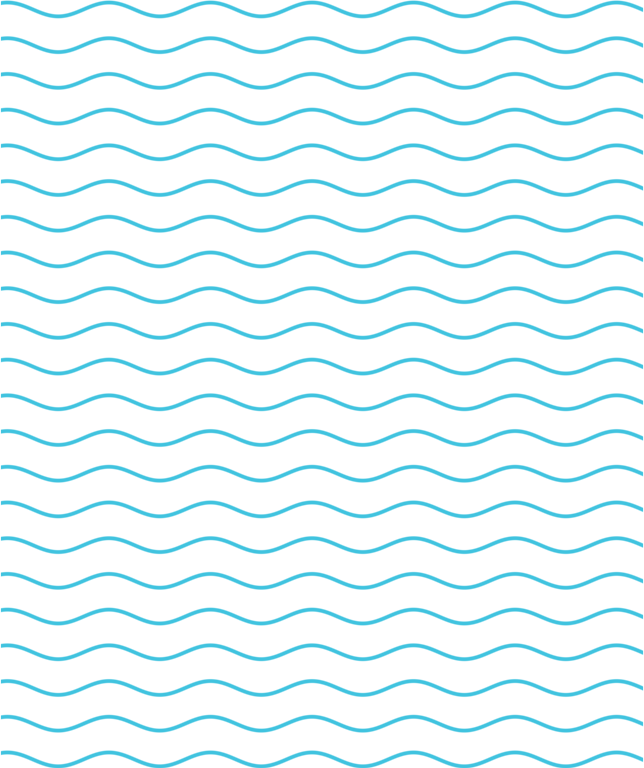
This pattern is drawn by a WebGL 1 fragment shader. Its source:

```glsl
precision highp float;
// Evenly stacked rows of thin cyan sine waves on white.

uniform vec2 u_resolution;

const float TAU = 6.2831853;

// Lengths are fractions of the canvas height.
const float WAVE_LENGTH = 0.1322;
const float CREST_X = 0.4063;
const float AMPLITUDE = 0.0090;
const float ROW_PITCH = 0.0465;
const float FIRST_ROW_Y = 0.0112;
const float LINE_WIDTH = 0.0049;
const float SIDE_MARGIN = 0.0012;

const vec3 PAPER = vec3(1.0);
const vec3 CYAN = vec3(0.25, 0.765, 0.875);

// Signed offset from the nearest multiple of pitch.
float repeatCentered(float value, float pitch) {
  return mod(value + 0.5 * pitch, pitch) - 0.5 * pitch;
}

// Approximate distance to the nearest wave, corrected for its slope.
float waveDistance(vec2 p, float wavelength, float amplitude, float pitch) {
  float k = TAU / wavelength;
  float phase = k * (p.x - CREST_X);
  float slope = -amplitude * k * sin(phase);
  float dy = repeatCentered(p.y - amplitude * cos(phase), pitch);
  return abs(dy) / sqrt(1.0 + slope * slope);
}

// Smooth coverage of a shape whose signed distance is negative inside.
float coverage(float distance, float softness) {
  return 1.0 - smoothstep(-softness, softness, distance);
}

void main() {
  vec2 p = gl_FragCoord.xy / u_resolution.y;
  float width = u_resolution.x / u_resolution.y;
  float pixel = 1.0 / u_resolution.y;

  float d = waveDistance(p - vec2(0.0, FIRST_ROW_Y),
                         WAVE_LENGTH, AMPLITUDE, ROW_PITCH);
  float line = coverage(d - 0.5 * LINE_WIDTH, 0.9 * pixel);

  // The strokes stop just short of both sides.
  float side = abs(p.x - 0.5 * width) - (0.5 * width - SIDE_MARGIN);
  line *= coverage(side, 0.7 * pixel);

  gl_FragColor = vec4(mix(PAPER, CYAN, line), 1.0);
}
```
